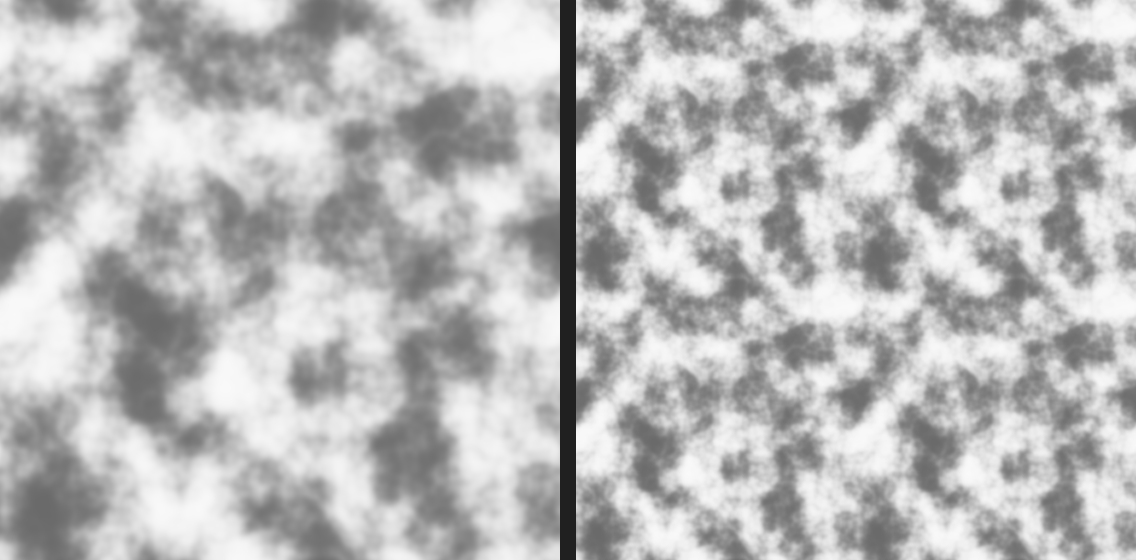
Left: one tile. Right: repeated 2 by 2.
This texture is drawn by a Shadertoy shader. Its source:

```glsl
// Seamless soft grey clouds: wrapped gradient noise with a tonal curve.

// Pseudo-random unit gradient for a lattice cell
vec2 cellGradient(ivec2 cell, int seed) {
    uint h = uint(cell.x) * 1597334677u ^ uint(cell.y) * 3812015801u ^ uint(seed) * 2654435769u;
    h = (h ^ (h >> 16)) * 2146121005u;
    h = (h ^ (h >> 15)) * 2221713035u;
    h ^= h >> 16;
    float angle = 6.2831853 * float(h & 65535u) / 65536.0;
    return vec2(cos(angle), sin(angle));
}

// Gradient noise that repeats after a whole number of cells
float wrappedNoise(vec2 p, int period, int seed) {
    vec2 base = floor(p);
    vec2 f = p - base;
    vec2 fade = f * f * f * (f * (f * 6.0 - 15.0) + 10.0);
    float corner[4];
    for (int i = 0; i < 4; i++) {
        ivec2 offset = ivec2(i & 1, i >> 1);
        ivec2 cell = (ivec2(base) + offset) % period;
        corner[i] = dot(cellGradient(cell, seed), f - vec2(offset));
    }
    return mix(mix(corner[0], corner[1], fade.x),
               mix(corner[2], corner[3], fade.x), fade.y);
}

// Octaves double in frequency; shifts keep their lattices from lining up
float cloudNoise(vec2 uv) {
    float sum = 0.0;
    float amplitude = 1.0;
    int period = 6;
    for (int octave = 0; octave < 4; octave++) {
        vec2 shift = vec2(0.37, 0.71) * float(octave);
        sum += amplitude * wrappedNoise(uv * float(period) + shift, period, octave + 7);
        amplitude *= 0.5;
        period *= 2;
    }
    return sum;
}

void mainImage(out vec4 fragColor, in vec2 fragCoord) {
    vec2 uv = fragCoord / iResolution.xy;

    // Soft shoulders hold the tones between dark grey and near white
    float grey = 0.695 + 0.285 * tanh(3.05 * cloudNoise(uv) + 0.2);
    fragColor = vec4(vec3(grey), 1.0);
}
```
